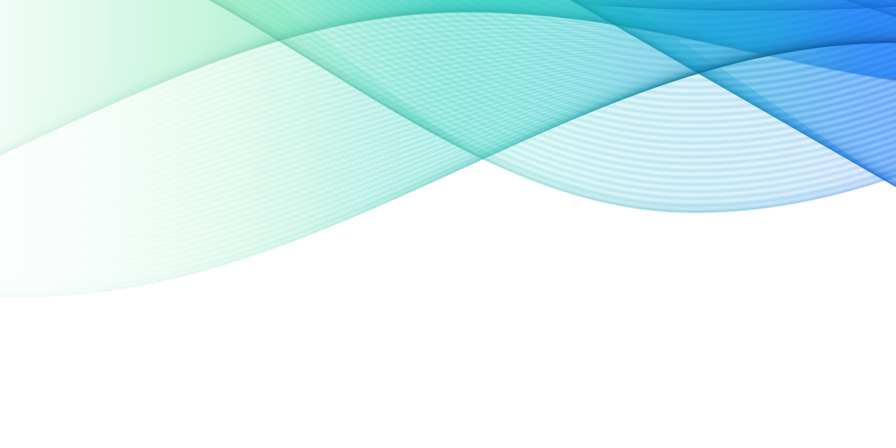
This background is drawn by a Shadertoy shader. Its source:

```glsl
#define PAPER vec3(1.0, 1.0, 1.0)
#define MINT vec3(0.45, 0.90, 0.68)
#define TEAL vec3(0.12, 0.80, 0.76)
#define AZURE vec3(0.05, 0.62, 0.86)
#define BLUE vec3(0.08, 0.48, 0.97)
#define RIBBON_LINES 34.0
#define SHEET_SPACING 0.0155
#define RIM_WIDTH 0.012
#define RIM_SHADE 0.82

// Ink hue along the canvas, from mint to blue
vec3 inkAt(float x) {
    vec3 ink = mix(MINT, TEAL, smoothstep(0.4, 1.15, x));
    ink = mix(ink, AZURE, smoothstep(1.1, 1.65, x));
    return mix(ink, BLUE, smoothstep(1.6, 2.0, x));
}

// Height of a cosine arc measured from its turning point
float arc(float dx, float frequency, float amplitude) {
    return amplitude * (1.0 - cos(frequency * dx));
}

float risingWave(float x) {
    return 0.622 - 0.284 * cos(1.613 * (x - 0.052));
}

float crestWave(float x) {
    float dx = x - 1.042;
    return 0.974 - (dx < 0.0 ? arc(dx, 1.64, 0.281) : arc(dx, 2.5, 0.0885));
}

float troughWave(float x) {
    float dx = x - 1.549;
    return 0.526 + arc(dx, dx < 0.0 ? 1.86 : 1.574, 0.333);
}

float cover(float d, float pixel) {
    return smoothstep(-pixel, pixel, d);
}

// Fine lines that fade to their mean when too dense to resolve
float stripes(float phase, float pixelStep) {
    float wave = 0.5 + 0.5 * cos(6.28319 * phase);
    return mix(0.5, wave, smoothstep(0.5, 0.2, pixelStep));
}

// Dark edge with a soft glow on its upper side
float rim(float d, float pixel) {
    return cover(d + pixel, pixel) * exp(-max(d, 0.0) / RIM_WIDTH);
}

void mainImage(out vec4 fragColor, in vec2 fragCoord) {
    float pixel = 0.8 / iResolution.y;
    vec2 p = fragCoord / iResolution.y;
    p.x = fragCoord.x / iResolution.x * 2.0;
    float x = p.x;

    // Curves that bound the veils
    float rising = risingWave(x);
    float crest = crestWave(x);
    float trough = troughWave(x);
    float diagonal = 1.0 - 0.575 * (x - 1.276);
    float overRising = p.y - rising;
    float overCrest = p.y - crest;
    float overTrough = p.y - trough;
    float overDiagonal = p.y - diagonal;

    vec3 ink = inkAt(x);
    vec3 color = PAPER;

    // Main ribbon between the rising and crest waves
    float gap = max(abs(crest - rising), 0.01);
    float ribbonLines = stripes(RIBBON_LINES * overRising / gap, RIBBON_LINES * pixel / gap);
    float ribbon = cover(p.y - min(rising, crest), pixel) * cover(max(rising, crest) - p.y, pixel);
    float density = 0.03 + 0.31 * smoothstep(0.0, 1.0, x) + 0.3 * smoothstep(1.65, 1.95, x);
    color = mix(color, ink, ribbon * density * (0.8 + 0.4 * ribbonLines));

    // Upper veil
    float veil = cover(p.y - max(rising, crest), pixel);
    color = mix(color, ink, veil * (0.1 + 0.65 * min(x, 1.0)));

    // Sheet hanging above the trough, lined along its edge
    float sheet = cover(overTrough, pixel);
    float sheetLines = stripes(overTrough / SHEET_SPACING, pixel / SHEET_SPACING);
    color = mix(color, ink, sheet * 0.2 * (0.65 + 0.7 * sheetLines));

    // Blue sheet beyond the diagonal
    float beyond = cover(overDiagonal, pixel);
    color = mix(color, ink, beyond * (0.4 + 0.1 * sheetLines));

    // Folded wedges beside the two falling edges
    float troughFold = 0.18 * (1.08 - x);
    float diagonalFold = 0.1 * (2.0 - x);
    color = mix(color, ink, 0.16 * sheet * cover(troughFold - overTrough, pixel));
    color = mix(color, ink, 0.25 * beyond * cover(diagonalFold - overDiagonal, pixel));

    // Darker rims along every edge
    vec3 shade = ink * RIM_SHADE;
    color = mix(color, shade, rim(overCrest, pixel) * mix(0.15, 0.6, smoothstep(0.1, 0.9, x))
        * (1.0 - 0.6 * smoothstep(1.5, 1.75, x)));
    color = mix(color, shade, rim(overTrough, pixel) * mix(0.5, 0.22, smoothstep(0.9, 1.2, x)));
    color = mix(color, shade, rim(overDiagonal, pixel) * 0.7);
    color = mix(color, shade * mix(1.0, 0.8, smoothstep(1.2, 1.8, x)),
        rim(overRising, pixel) * (0.06 + 0.8 * smoothstep(0.6, 1.6, x)));

    // Shallow dark strands in the upper right
    float strand = p.y - 0.978 - 0.09 * (x - 1.69) * (x - 1.69);
    float corner = p.y - 1.0 + 0.33 * (x - 1.89);
    color = mix(color, shade, 0.6 * rim(strand, pixel) * smoothstep(1.25, 1.4, x));
    color = mix(color, shade, 0.6 * rim(corner, pixel));

    fragColor = vec4(color, 1.0);
}
```
